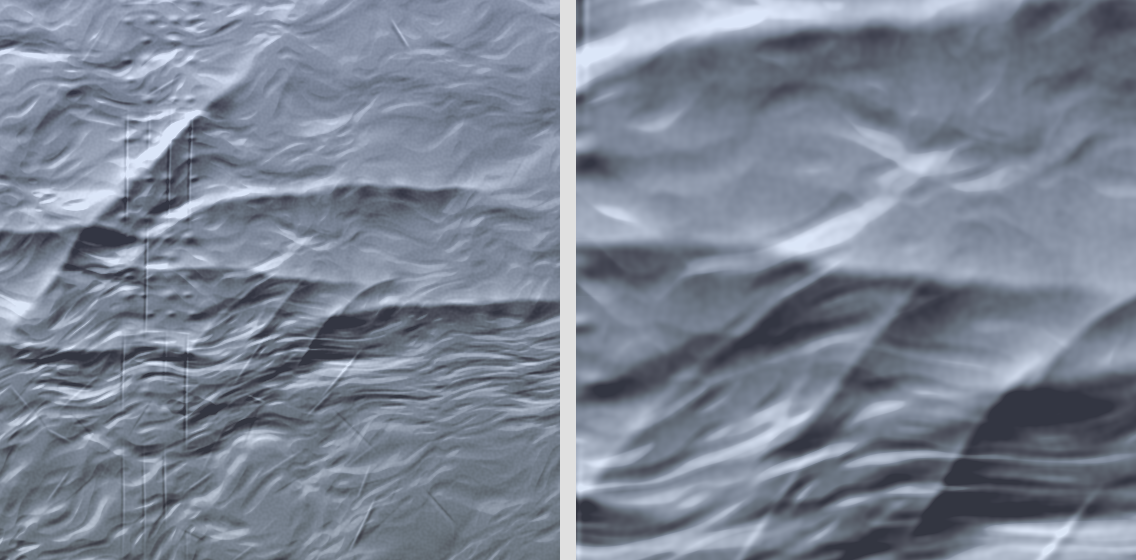
Left: the whole. Right: its middle third, enlarged.
This texture is drawn by a WebGL 2 fragment shader. Its source:

```glsl
#version 300 es
precision highp float;

#define BASE_TONE 0.43
#define SKY_GLOW 0.11
#define RELIEF 0.062
#define FOLD_LIGHT 0.19
#define FOLD_SHADE 0.20
#define BUBBLE_GAIN 0.42
#define SCRATCHES 44
#define GRAIN 0.022

uniform vec2 u_resolution;
out vec4 fragColor;

float hash(vec2 p) {
    vec3 q = fract(p.xyx * vec3(0.1031, 0.1030, 0.0973));
    q += dot(q, q.yzx + 33.33);
    return fract((q.x + q.y) * q.z);
}

float cornerSlope(vec2 cell, vec2 offset) {
    float a = 6.2832 * hash(cell);
    return dot(vec2(cos(a), sin(a)), offset);
}

float gradientNoise(vec2 p) {
    vec2 i = floor(p), f = fract(p);
    vec2 w = f * f * f * (f * (f * 6.0 - 15.0) + 10.0);
    vec2 e = vec2(0.0, 1.0);
    float low = mix(cornerSlope(i, f), cornerSlope(i + e.yx, f - e.yx), w.x);
    float high = mix(cornerSlope(i + e, f - e), cornerSlope(i + e.yy, f - e.yy), w.x);
    return 1.4 * mix(low, high, w.y);
}

// Crumpled film: rounded swells mixed with sharp creases
float filmHeight(vec2 p) {
    float height = 0.0, freq = 5.0;
    vec2 q = p + 0.035 * vec2(gradientNoise(p * 7.0), gradientNoise(p * 7.0 + 31.0));
    for (int i = 0; i < 4; i++) {
        float turn = 0.25 + 0.3 * sin(float(i) * 2.1) + 0.3 * (1.0 - smoothstep(0.2, 0.45, p.y));
        vec2 along = vec2(cos(turn), sin(turn));
        vec2 r = vec2(dot(q, along) * 0.55, dot(q, vec2(-along.y, along.x)));
        float n = gradientNoise(r * freq + float(i) * 17.3);
        height += mix(n, -sqrt(n * n + 0.002), 0.5) / freq;
        freq *= 2.1;
    }
    return height;
}

// A fold from a to b: lit on its left side, shaded on its right
float fold(vec2 p, vec2 a, vec2 b, float width, float bow) {
    vec2 axis = normalize(b - a);
    float t = dot(p - a, axis) / length(b - a);
    float s = dot(p - a, vec2(-axis.y, axis.x)) - bow * sin(3.1416 * clamp(t, 0.0, 1.0));
    float taper = smoothstep(-0.02, 0.18, t) * (1.0 - smoothstep(0.8, 1.04, t));
    float lit = FOLD_LIGHT * exp(-max(s, 0.0) / (0.65 * width));
    float depth = max(-s, 0.0) / (1.25 * width);
    float shade = -FOLD_SHADE * exp(-depth * depth);
    return taper * mix(shade, lit, smoothstep(-0.28 * width, 0.12 * width, s));
}

float allFolds(vec2 p) {
    float tone = 1.15 * fold(p, vec2(0.0, 0.38), vec2(0.44, 0.88), 0.045, 0.025);
    // Long sideways folds
    for (int i = 0; i < 5; i++) {
        float k = float(i);
        vec2 mid = vec2(fract(0.62 + 0.38 * k), 0.65 - 0.07 * k);
        vec2 reach = vec2(0.29, 0.03 * sin(k * 2.4 + 0.4));
        tone += fold(p, mid - reach, mid + reach, 0.036 + 0.006 * sin(k * 3.0), 0.012);
    }
    // Short slanted folds
    for (int i = 0; i < 4; i++) {
        float k = float(i);
        vec2 mid = vec2(0.40 + 0.085 * k, 0.43 + 0.035 * sin(k * 2.7));
        vec2 reach = vec2(0.055, 0.075 - 0.012 * k);
        tone += 0.75 * fold(p, mid - reach, mid + reach, 0.022, 0.01);
    }
    return tone;
}

// Upright seams with rows of pressed bubbles
float seams(vec2 p) {
    float tone = 0.0;
    for (int i = 0; i < 4; i++) {
        float k = float(i), row = floor(p.y / 0.035);
        float x = p.x - 0.225 - 0.038 * k - 0.012 * (p.y - 0.5);
        float size = mix(0.55, 1.15, hash(vec2(row, k + 5.0)));
        vec2 center = vec2((hash(vec2(row, k)) - 0.5) * 0.014, (row + 0.5) * 0.035);
        vec2 d = vec2(x - center.x, p.y - center.y) / (vec2(0.013, 0.008) * size);
        float present = step(0.3, hash(vec2(k + 9.0, row))) * smoothstep(0.05, 0.5, p.y);
        tone += BUBBLE_GAIN * present * (d.y - 0.4 * d.x) * exp(-dot(d, d));
        float line = exp(-x * x / 0.000004) - exp(-pow(x + 0.004, 2.0) / 0.000006);
        tone += 0.11 * line * smoothstep(-0.1, 0.3, gradientNoise(vec2(k * 7.0, p.y * 5.0)));
    }
    return tone;
}

// Thin straight creases, densest at the lower left
float scratches(vec2 p) {
    float tone = 0.0;
    for (int i = 0; i < SCRATCHES; i++) {
        float k = float(i), pick = hash(vec2(k, 3.0));
        vec2 mid = vec2(hash(vec2(k, 1.0)), hash(vec2(k, 2.0)));
        mid *= i % 4 == 0 ? vec2(1.0) : vec2(0.75, 0.38);
        float angle = (pick < 0.65 ? 0.85 : -0.7) + 0.7 * (hash(vec2(k, 4.0)) - 0.5);
        vec2 axis = vec2(cos(angle), sin(angle)), d = p - mid;
        float along = abs(dot(d, axis)) / mix(0.02, 0.075, hash(vec2(k, 6.0)));
        float across = dot(d, vec2(-axis.y, axis.x)) / 0.0024;
        float line = exp(-across * across) - 0.6 * exp(-pow(across + 2.2, 2.0) * 0.4);
        tone += line * (1.0 - smoothstep(0.3, 1.0, along)) * mix(-0.08, 0.2, hash(vec2(k, 8.0)));
    }
    return tone;
}

void main() {
    vec2 p = gl_FragCoord.xy / min(u_resolution.x, u_resolution.y);
    vec2 sway = vec2(gradientNoise(p * 5.0 + 3.0), gradientNoise(p * 5.0 + 47.0));
    vec2 bent = p + 0.022 * sway + 0.004 * gradientNoise(p * 24.0);

    // Light from above, slightly to the left
    vec2 toLight = 0.002 * vec2(-0.35, 0.94);
    float slope = (filmHeight(p - toLight) - filmHeight(p + toLight)) / 0.004;
    float crumple = mix(1.2, 0.55, smoothstep(0.25, 0.75, p.x + 0.12 * sway.x));
    float tone = BASE_TONE + SKY_GLOW * p.y + 0.05 * (0.5 - p.x) * p.y;
    tone += RELIEF * crumple * slope;
    tone += 0.07 * crumple * smoothstep(0.9, 2.0, slope);
    tone += allFolds(bent) * (1.0 + 0.5 * gradientNoise(p * vec2(30.0, 12.0)));
    tone += seams(p + 0.004 * sway) + scratches(p + 0.003 * sway);

    // Small ragged tear
    vec2 tear = (p - vec2(0.34, 0.27)) / vec2(0.05, 0.022);
    float ragged = length(tear) + 0.8 * gradientNoise(p * 38.0);
    tone -= 0.17 * (1.0 - smoothstep(0.55, 0.9, ragged));

    tone += GRAIN * gradientNoise(p * 170.0);
    tone = clamp(tone, 0.2, 0.86);
    vec3 color = vec3(tone);
    color.g += 0.01 + 0.03 * smoothstep(0.28, 0.42, tone);
    color.b += 0.06 + 0.05 * smoothstep(0.28, 0.5, tone) + 0.03 * (p.y - 0.5);
    fragColor = vec4(color, 1.0);
}
```
